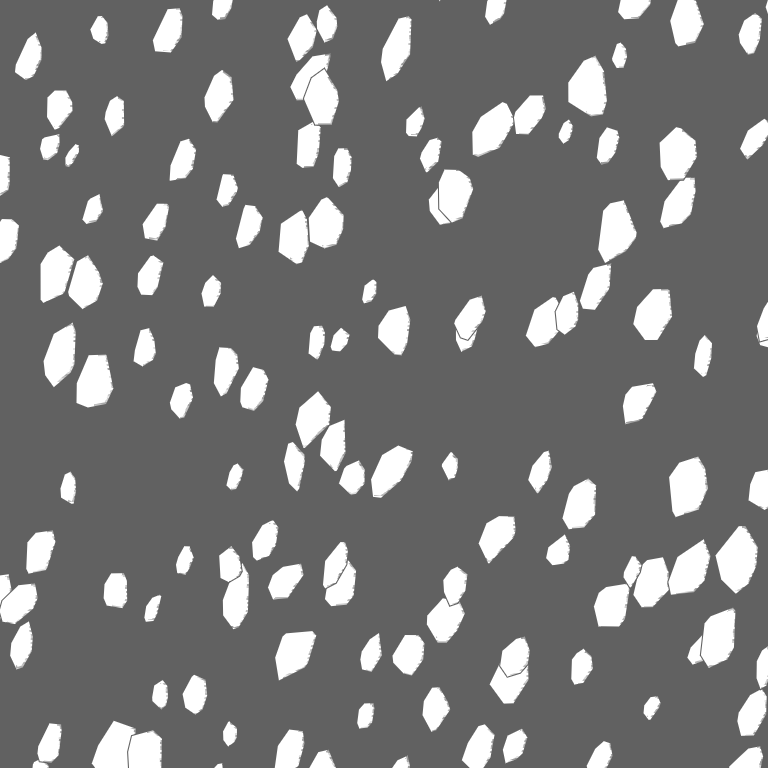
A WebGL 1 fragment shader for this pattern:

```glsl
precision highp float;
uniform vec2 u_resolution;

const float CELLS = 12.0;
const float FILLED = 0.81;
const float SEAM = 0.0014;
const float RIM = 0.0028;
const float SIDES = 8.0;
const float TAU = 6.2831853;
const vec3 GROUND = vec3(0.38);
const vec3 GRAIN = vec3(1.0);
const vec3 RIM_DARK = vec3(0.58);
const vec3 RIM_LIGHT = vec3(0.9);

vec2 hash22(vec2 p) {
  vec3 q = fract(p.xyx * vec3(0.1031, 0.1030, 0.0973));
  q += dot(q, q.yzx + 33.33);
  return fract((q.xx + q.yz) * q.zy);
}

// Antialiased coverage of the region where dist < 0
float cover(float dist, float pixel) {
  return clamp(0.5 - dist / pixel, 0.0, 1.0);
}

// Coordinates across (x) and along (y) an axis leaning right by tilt
vec2 toAxis(vec2 p, float tilt) {
  float c = cos(tilt), s = sin(tilt);
  return vec2(c * p.x - s * p.y, s * p.x + c * p.y);
}

// Irregular convex polygon cut around an ellipse
float chippedOval(vec2 p, vec2 halfSize, vec2 seed) {
  float dist = -1.0;
  for (float i = 0.0; i < SIDES; i++) {
    vec2 rnd = hash22(seed + i * 7.31);
    float angle = (i + 0.75 * rnd.x) * TAU / SIDES;
    vec2 normal = vec2(cos(angle), sin(angle)) / halfSize;
    float reach = mix(0.76, 1.06, rnd.y);
    dist = max(dist, (dot(p, normal) - reach) / length(normal));
  }
  return dist;
}

// Short grey ticks along the right-hand edge
vec3 grainColor(vec2 p, vec2 local, float dist, vec2 seed, float pixel) {
  float row = floor(p.y / 0.0026);
  vec2 rnd = hash22(seed + vec2(row, 5.7));
  float depth = RIM * rnd.x;
  float tick = (1.0 - cover(dist + depth, pixel)) * step(0.0, local.x);
  return mix(GRAIN, mix(RIM_DARK, RIM_LIGHT, rnd.y), tick * step(0.35, rnd.x));
}

// Lay one grain over the layer, parted from earlier ones by a thin seam
vec3 layGrain(vec3 below, vec2 p, vec2 cell, float pixel) {
  vec2 seed = cell + 51.0;
  vec2 place = hash22(seed);
  vec2 shape = hash22(seed + 113.7);
  vec2 lean = hash22(seed + 241.3);
  vec2 choice = hash22(seed + 377.9);

  vec2 offset = p - (cell + 0.5 + 0.96 * (place - 0.5)) / CELLS;
  float halfLength = mix(0.014, 0.041, mix(shape.x, sqrt(shape.x), 0.4));
  vec2 halfSize = halfLength * vec2(mix(0.43, 0.68, shape.y), 1.0);
  float tilt = 0.3 + 0.4 * (lean.x + lean.y - 1.0);

  vec2 local = toAxis(offset, tilt);
  float dist = chippedOval(local, halfSize, seed * 3.17);
  float present = step(choice.x, FILLED);
  vec3 color = grainColor(offset, local, dist, seed, pixel);
  vec3 parted = mix(below, GROUND, present * cover(dist - SEAM, pixel));
  return mix(parted, color, present * cover(dist, pixel));
}

void main() {
  float pixel = 1.0 / min(u_resolution.x, u_resolution.y);
  vec2 p = gl_FragCoord.xy * pixel;
  vec2 home = floor(p * CELLS);
  vec3 color = GROUND;

  // Neighbouring cells in a fixed order keep overlaps consistent
  for (float y = -1.0; y <= 1.0; y++) {
    for (float x = -1.0; x <= 1.0; x++) {
      color = layGrain(color, p, home + vec2(x, y), pixel);
    }
  }
  gl_FragColor = vec4(color, 1.0);
}
```
